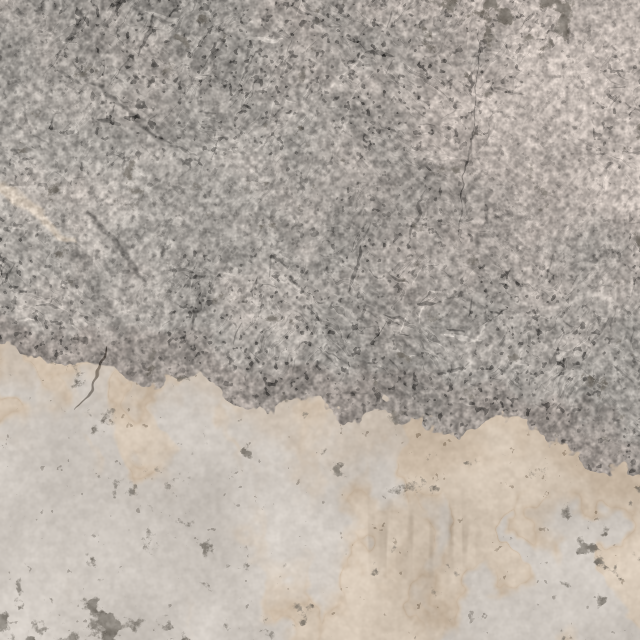
A Shadertoy shader for this texture:

```glsl
// Weathered concrete wall: rough grey render above a ragged edge, pale stained
// plaster below. Layered value noise gives clouds, grain, stains and rims;
// scattered segments give scratches, and a few warped strokes give the cracks.
#define EDGE_HEIGHT 0.462
#define EDGE_SLOPE 0.18
#define EDGE_RAGGED 0.15
#define CLOUD 0.24
#define MOTTLE 0.17
#define GRAIN 0.34
#define PIT_DEPTH 0.20
#define SCRATCH_DEPTH 0.24
#define STREAK_DEPTH 0.20
#define STAIN_DEPTH 0.70

const vec3 GREY_TINT = vec3(1.028, 1.0, 0.965);
const vec3 WARM_TINT = vec3(1.055, 1.0, 0.96);
const vec3 CREAM = vec3(0.838, 0.782, 0.716);
const vec3 PALE = vec3(0.805, 0.778, 0.748);
const vec3 OCHRE = vec3(0.755, 0.675, 0.585);
const vec3 MOSS = vec3(0.43, 0.408, 0.375);

float hash(vec2 p) {
  vec3 q = fract(p.xyx * 0.1031);
  q += dot(q, q.yzx + 33.33);
  return fract((q.x + q.y) * q.z);
}

float noise(vec2 p) {
  vec2 i = floor(p), f = fract(p), e = vec2(0, 1);
  f = f * f * (3.0 - 2.0 * f);
  return mix(mix(hash(i), hash(i + e.yx), f.x),
             mix(hash(i + e), hash(i + e.yy), f.x), f.y);
}

float fbm(vec2 p, int octaves) {
  float sum = 0.0, total = 0.0, weight = 1.0;
  for (int i = 0; i < octaves; i++) {
    sum += weight * noise(p);
    total += weight;
    weight *= 0.56;
    p = mat2(1.6, 1.2, -1.2, 1.6) * p + 17.3;
  }
  return sum / total;
}

// Pair of centred noises for warping
vec2 warpAt(vec2 p) { return vec2(fbm(p, 4), fbm(p + 50.0, 4)) - 0.5; }

// Soft round zone of influence
float spot(vec2 p, vec2 centre, vec2 size) {
  vec2 d = (p - centre) / size;
  return exp(-dot(d, d));
}

// Line from a to b, tapered towards both ends
float stroke(vec2 p, vec2 a, vec2 b, float width, float soft) {
  vec2 d = b - a;
  float t = clamp(dot(p - a, d) / dot(d, d), 0.0, 1.0);
  float w = width * sqrt(4.0 * t * (1.0 - t));
  return 1.0 - smoothstep(w - soft, w + soft, length(p - a - d * t));
}

// Random diagonal marks: positive is dark, negative is light
float scratches(vec2 p, float cells, float pixel) {
  p *= cells;
  float sum = 0.0;
  for (int k = 0; k < 9; k++) {
    vec2 id = floor(p) + vec2(k % 3 - 1, k / 3 - 1);
    float r = hash(id + 3.7), s = hash(id + 41.2);
    vec2 centre = id + vec2(hash(id + 9.1), hash(id + 23.5));
    float angle = (r < 0.6 ? -0.7 : 0.75) + 1.3 * (s - 0.5);
    vec2 reach = (0.2 + 0.5 * r * s) * vec2(cos(angle), sin(angle));
    float mark = stroke(p, centre - reach, centre + reach, 0.012 + 0.04 * s * s, pixel * cells);
    sum += mark * s * (fract(r * 7.0) < 0.65 ? 1.0 : -0.7);
  }
  return sum;
}

// Rough grey upper render
vec3 concrete(vec2 p, float above, float pixel) {
  float cloud = fbm(p * 3.2 + 4.0, 4) - 0.5;
  float mottle = fbm(p * 13.0 + 8.0, 5) - 0.5;
  float grain = fbm(p * 150.0, 2) - 0.5;
  float warm = smoothstep(0.35, 0.8, p.x + 0.5 * cloud) * smoothstep(0.45, 0.75, p.y);
  float band = 1.0 - smoothstep(0.03, 0.07, above + 0.12 * mottle);
  float tone = 0.652 + CLOUD * cloud + MOTTLE * mottle + GRAIN * grain;
  tone += 0.045 * warm - 0.055 * band - 0.06 * spot(p, vec2(0.3, 0.5), vec2(0.13));
  tone -= 0.07 * spot(p, vec2(0, 1), vec2(0.3, 0.2));

  // Trowel arc with a bright lip
  vec2 wobble = 0.018 * warpAt(p * 22.0);
  float arc = length(p + 0.4 * wobble - vec2(0.2, 1.25)) - 0.495;
  float lip = 0.05 * exp(-abs(arc - 0.004) / 0.004) - 0.045 * smoothstep(0.004, -0.004, arc);
  tone += lip * smoothstep(0.1, 0.3, p.x);

  // Streaks, sharp pits and scratches gather in patches
  float rough = smoothstep(0.38, 0.62, fbm(p * 6.0 + 31.0, 3));
  float busy = 0.25 + 0.75 * max(rough * 0.6, spot(p, vec2(0.65, 0.48), vec2(0.3, 0.13)));
  busy *= 1.0 - 0.7 * band;
  vec2 along = mat2(0.8, 0.6, -0.6, 0.8) * (p + 2.0 * wobble), stretch = vec2(32, 105);
  float streak = mix(fbm(along * stretch.yx, 3), fbm(along * stretch + 77.0, 3),
                     smoothstep(0.4, 0.6, noise(p * 9.0 + 5.0)));
  tone += STREAK_DEPTH * (streak - 0.5) * (0.5 + busy);
  tone -= 0.8 * PIT_DEPTH * smoothstep(0.62, 0.72, streak) * busy;
  tone -= PIT_DEPTH * smoothstep(0.66, 0.8, fbm(p * 125.0 + 5.0, 2)) * (0.45 + 0.55 * rough);
  vec2 curl = p + 1.6 * wobble;
  tone -= SCRATCH_DEPTH * busy * (scratches(curl, 16.0, pixel) + 0.8 * scratches(curl + 7.0, 33.0, pixel));

  // Long creases, hairline cracks and a pale seam
  tone -= 0.09 * stroke(curl, vec2(0.09, 0.64), vec2(0.21, 0.45), 0.011, 0.007);
  tone -= 0.2 * stroke(curl, vec2(0.14, 0.67), vec2(0.23, 0.56), 0.005, 0.003);
  tone -= 0.15 * stroke(curl, vec2(0.11, 0.9), vec2(0.27, 0.77), 0.003, 0.002);
  tone -= 0.17 * stroke(curl, vec2(0.75, 0.95), vec2(0.72, 0.62), 0.0012, pixel);
  float seam = stroke(curl, vec2(-0.05, 0.75), vec2(0.12, 0.62), 0.008, 0.004);
  vec3 tint = mix(GREY_TINT, WARM_TINT, clamp(warm + 0.8 * band + 1.5 * mottle + 0.15, 0.0, 1.0));
  return mix(tone * tint, CREAM + 0.3 * grain, 0.75 * seam);
}

// Cream plaster with cool patches, ochre rims and drips
vec3 plaster(vec2 p, float above) {
  vec2 warp = warpAt(p * 11.0);
  float patches = fbm((p + 0.16 * warp) * vec2(8.5, 2.6) + 2.0, 3) - 0.14 * smoothstep(0.55, 0.85, p.x);
  patches += 0.22 * spot(p, vec2(0.03, 0.22), vec2(0.13, 0.16));
  vec3 colour = mix(CREAM, PALE, smoothstep(0.48, 0.57, patches));
  float rim = exp(-abs(patches - 0.5) / 0.025) * smoothstep(0.3, 0.6, fbm(p * 16.0, 3));
  colour = mix(colour, OCHRE, max(0.6 * rim, 0.4 * smoothstep(-0.09, 0.0, above + 0.2 * warp.y)));
  colour += 0.15 * (fbm(p * 9.0 + 71.0, 5) - 0.5) + 0.07 * (fbm(p * 120.0, 2) - 0.5);
  float drip = smoothstep(0.45, 0.85, noise(p * vec2(95, 9)));
  colour -= 0.11 * drip * spot(p, vec2(0.65, 0.16), vec2(0.09, 0.045));
  return colour - 0.15 * smoothstep(0.78, 0.86, fbm(p * 75.0, 3));
}

void mainImage(out vec4 fragColor, in vec2 fragCoord) {
  vec2 p = fragCoord / iResolution.xy;
  float pixel = 0.7 / iResolution.y;

  // Ragged border between the two coats
  float above = p.y - EDGE_HEIGHT + EDGE_SLOPE * p.x - 0.018 * sin(9.0 * p.x + 1.2);
  above += EDGE_RAGGED * (fbm(p * 10.0 + 3.0, 5) - 0.5) + 0.022 * (fbm(p * 48.0, 3) - 0.5);
  vec3 colour = mix(plaster(p, above), concrete(p, above, pixel), smoothstep(-0.002, 0.003, above));

  // Dark growth in corners and along the right
  float zone = 0.27 * spot(p, vec2(0.08, 0), vec2(0.27, 0.05));
  zone += 0.15 * spot(p, vec2(0.8, 0.98), vec2(0.13, 0.06));
  zone += 0.12 * spot(p, vec2(0.9, 0.15), vec2(0.09, 0.06));
  float growth = smoothstep(0.71, 0.83, fbm(p * 34.0 + 90.0, 5) + zone);
  colour = mix(colour, MOSS + 0.35 * (fbm(p * 90.0, 3) - 0.5), STAIN_DEPTH * growth);

  // Crack over the border
  vec2 bend = vec2(0.03 * fbm(p * 25.0, 3) - 0.015, 0);
  colour -= 0.28 * stroke(p + bend, vec2(0.17, 0.46), vec2(0.125, 0.36), 0.002, pixel);
  fragColor = vec4(clamp(colour, 0.0, 1.0), 1);
}
```
